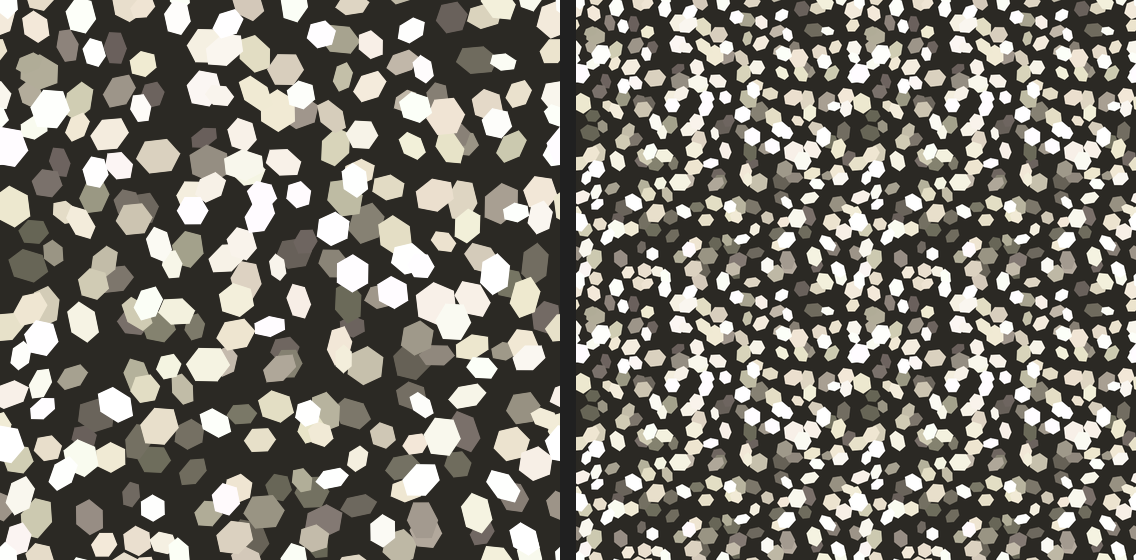
Left: one tile. Right: repeated 2 by 2.
This pattern is drawn by a WebGL 1 fragment shader. Its source:

```glsl
precision highp float;
// Hexagonal confetti flakes scattered on a dark ground, tiling seamlessly.
// One tilted flake sits at a random spot in each cell of a wrapped grid;
// flakes are painted by depth, from dim ones at the back to white in front.

uniform vec2 u_resolution;

const float CELLS = 16.0;
const float LAYERS = 8.0;

vec4 hash4(vec2 p) {
  vec4 h = fract(p.xyxy * vec4(0.1031, 0.1030, 0.0973, 0.1099));
  h += dot(h, h.wzxy + 33.33);
  return fract((h.xxyz + h.yzzw) * h.zywx);
}

vec2 rotate(vec2 p, float angle) {
  float c = cos(angle), s = sin(angle);
  return vec2(c * p.x - s * p.y, s * p.x + c * p.y);
}

// Distance to the sides of a hexagon that is spun, then squashed along y.
float flakeDistance(vec2 p, float radius, float squash, float spin) {
  float d = -1.0;
  for (int side = 0; side < 3; side++) {
    float angle = spin + float(side) * 1.0472;
    vec2 normal = vec2(cos(angle), sin(angle) / squash);
    d = max(d, (abs(dot(p, normal)) - 0.866 * radius) / length(normal));
  }
  return d;
}

// Dim grey to cream to white as the flake comes forward, with a slight hue shift.
vec3 flakeColor(float depth, float hue) {
  vec3 dim = vec3(0.40, 0.38, 0.34);
  vec3 cream = vec3(0.94, 0.91, 0.82);
  vec3 color = mix(dim, cream, smoothstep(0.0, 0.58, depth));
  color = mix(color, vec3(1.0), smoothstep(0.5, 0.97, depth));
  return color + (hue - 0.5) * vec3(0.015, -0.02, 0.03);
}

void main() {
  vec2 p = gl_FragCoord.xy / u_resolution * CELLS;
  float pixel = CELLS / min(u_resolution.x, u_resolution.y);
  vec3 color = vec3(0.17, 0.16, 0.14);

  for (float layer = 0.0; layer < LAYERS; layer++) {
    for (int j = -1; j <= 1; j++) {
      for (int i = -1; i <= 1; i++) {
        vec2 cell = floor(p) + vec2(float(i), float(j));
        vec2 id = mod(cell, CELLS);
        vec4 place = hash4(id + 17.0);
        if (floor(place.z * LAYERS) != layer) continue;

        vec4 shape = hash4(id + vec2(71.0, 143.0));
        vec2 q = rotate(p - cell - place.xy, shape.x * 6.2832);
        float radius = mix(0.39, 0.64, shape.y);
        float squash = mix(0.6, 1.0, shape.z);
        float d = flakeDistance(q, radius, squash, shape.w * 6.2832);
        float cover = 1.0 - smoothstep(-0.6 * pixel, 0.6 * pixel, d);
        color = mix(color, flakeColor(place.z, place.w), cover);
      }
    }
  }
  gl_FragColor = vec4(color, 1.0);
}
```
